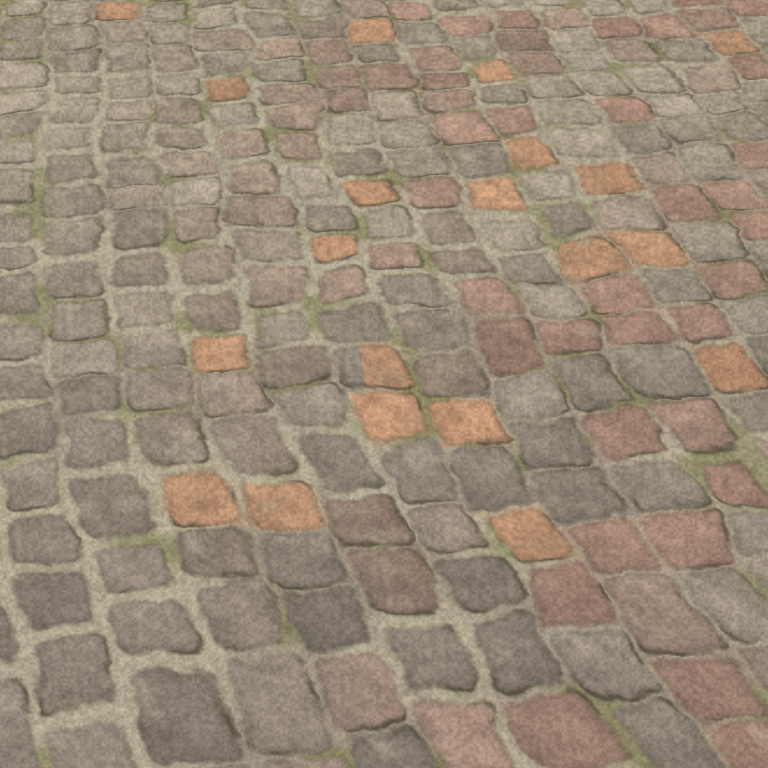
A WebGL 1 fragment shader for this texture:

```glsl
precision highp float;

// Worn cobble paving seen at a slant: a perspective map bends the canvas into
// columns of staggered setts, each a rounded box with its own size and tint.
// Sandy joints, broken shadow lines, moss and grit come from value noise.

uniform vec2 u_resolution;

const float COLUMNS = 16.0;   // columns across the far edge
const float ROWS = 37.0;      // row density; half of these fit on the canvas

const vec3 STONE_NEAR = vec3(0.545, 0.500, 0.455);
const vec3 STONE_FAR = vec3(0.630, 0.585, 0.515);
const vec3 TERRACOTTA = vec3(0.730, 0.560, 0.430);
const vec3 RUSSET = vec3(0.630, 0.495, 0.430);
const vec3 SAND = vec3(0.690, 0.655, 0.565);
const vec3 MOSS = vec3(0.470, 0.470, 0.300);
const vec3 SHADOW = vec3(0.270, 0.240, 0.195);

float hash(vec2 p) {
  return fract(sin(dot(p, vec2(127.1, 311.7))) * 43758.55);
}

float noise(vec2 p) {
  vec2 i = floor(p), f = fract(p);
  f = f * f * (3.0 - 2.0 * f);
  return mix(mix(hash(i), hash(i + vec2(1.0, 0.0)), f.x),
             mix(hash(i + vec2(0.0, 1.0)), hash(i + 1.0), f.x), f.y);
}

float fbm(vec2 p) {
  float sum = 0.0, amp = 0.5;
  for (int i = 0; i < 4; i++) {
    sum += amp * noise(p);
    p = p * 2.03 + 17.3;
    amp *= 0.5;
  }
  return sum / 0.9375;
}

float roundedBox(vec2 p, vec2 halfSize, float radius) {
  vec2 q = abs(p) - halfSize + radius;
  return length(max(q, 0.0)) + min(max(q.x, q.y), 0.0) - radius;
}

// Canvas position to paving units; y grows towards the viewer.
vec2 groundPlane(vec2 canvas) {
  float t = 1.0 - canvas.y;
  float depth = 1.0 + t;
  float bend = t * (0.14 * t - 0.10);
  return vec2(COLUMNS * (canvas.x / depth - bend), -ROWS / depth);
}

// Shift every column and vary the row heights inside it.
float staggeredRow(float row, float column) {
  return row + hash(vec2(column, 4.7)) + 0.45 * noise(vec2(row * 0.7, column * 9.1));
}

// Tint of one sett; warm colours are commoner towards the right.
vec3 settColour(vec2 id, vec2 canvas) {
  float pick = hash(id + 31.0);
  float warmth = smoothstep(0.15, 0.85, canvas.x + 0.15 * canvas.y);
  vec3 c = mix(STONE_NEAR, STONE_FAR, smoothstep(0.1, 0.95, canvas.y));
  c = mix(c, RUSSET, warmth * 0.8 * smoothstep(0.35, 0.75, hash(id + 8.0)));
  c = mix(c, TERRACOTTA, 0.85 * step(1.0 - 0.03 - 0.15 * warmth, pick));
  return c * (0.91 + 0.17 * hash(id + 63.0));
}

void main() {
  vec2 canvas = gl_FragCoord.xy / u_resolution;
  vec2 ground = groundPlane(canvas);

  // Uneven hand-laid edges: slow drift plus small chips
  vec2 drift = vec2(noise(ground * 0.8), noise(ground * 0.8 + 40.0)) - 0.5;
  vec2 chips = vec2(fbm(ground * 4.0), fbm(ground * 4.0 + 70.0)) - 0.5;
  vec2 p = ground + 0.34 * drift + 0.17 * chips;
  float column = floor(p.x);
  p.y = staggeredRow(p.y + 0.14 * p.x, column);
  vec2 id = vec2(column, floor(p.y));
  vec2 local = fract(p) - 0.5;

  // Sett outline, with joints that widen in patches
  float patches = fbm(ground * 0.65 + 12.0);
  float open = smoothstep(0.38, 0.68, patches + 0.12 * (0.5 - canvas.x));
  vec2 size = 0.5 - vec2(0.035, 0.03) - 0.055 * open
            - 0.04 * vec2(hash(id + 3.0), hash(id + 5.0));
  float edge = roundedBox(local, size, 0.13);
  float depth = 2.0 - canvas.y;
  float pixel = ROWS / (depth * depth * u_resolution.y);
  float soft = 0.025 + 0.6 * pixel;
  float joint = smoothstep(-soft, soft, edge);

  // Stone face: mottling, pale scuffs and a worn rim
  float mottle = fbm(ground * 3.0 + id * 5.0);
  vec3 stone = settColour(id, canvas) * (0.86 + 0.28 * mottle);
  float scuff = smoothstep(0.66, 0.85, fbm(ground * 1.7 + 90.0));
  stone = mix(stone, SAND, 0.45 * scuff);
  stone *= 1.0 - 0.07 * smoothstep(-0.12, 0.0, edge) - 0.06 * local.y;

  // Joint fill: sand, dulled where narrow, with moss in places
  float growth = smoothstep(0.52, 0.72, fbm(ground * 1.3 + 55.0));
  vec3 fill = mix(stone * 1.03, SAND, 0.45 + 0.5 * open);
  fill = mix(fill, MOSS, 0.55 * growth);
  vec3 colour = mix(stone, fill, joint);

  // Broken dark line under the near and right sides of each sett
  float side = smoothstep(0.05, 0.4, max(local.y, 0.75 * local.x));
  float broken = smoothstep(0.40, 0.68, fbm(ground * 2.1 + 23.0));
  float line = exp(-pow((edge - 0.012) / (0.028 + 0.4 * pixel), 2.0));
  float strength = (0.18 + 0.62 * broken) * (0.3 + 0.7 * side);
  colour = mix(colour, SHADOW, line * strength * mix(0.95, 0.6, canvas.y));

  // Grit at two sizes over everything
  float grit = noise(canvas * 330.0) + 0.7 * noise(canvas * 170.0 + 9.0) - 0.85;
  colour *= 1.0 + 0.17 * grit;
  gl_FragColor = vec4(clamp(colour * 1.02, 0.0, 1.0), 1.0);
}
```
